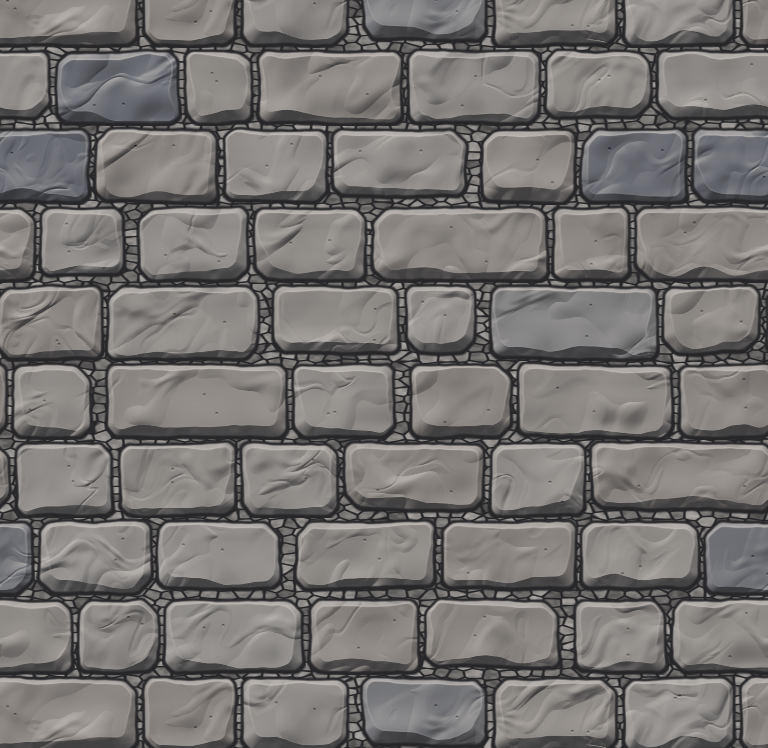
A Shadertoy shader for this texture:

```glsl
// Lengths are fractions of the canvas height.
const float ROW_PITCH = 0.1048;
const float TOP_JOINT = 0.0643;
const float STONE_PITCH = 0.1714;
const vec2 TILE = vec2(6.0, 9.0);      // stones per row, rows

const vec3 STONE_GREY = vec3(0.55, 0.54, 0.53);
const vec3 STONE_WARM = vec3(0.51, 0.485, 0.465);
const vec3 STONE_SLATE = vec3(0.40, 0.41, 0.435);
const vec3 HIGHLIGHT = vec3(0.80, 0.78, 0.765);
const vec3 SHADOW = vec3(0.15, 0.15, 0.16);

struct Stone { vec2 center; vec2 halfSize; vec2 id; };

float hash(vec2 p) {
    vec3 q = fract(p.xyx * 0.1031);
    q += dot(q, q.yzx + 33.33);
    return fract((q.x + q.y) * q.z);
}

float noise(vec2 p) {
    vec2 i = floor(p), f = fract(p);
    f = f * f * (3.0 - 2.0 * f);
    return mix(mix(hash(i), hash(i + vec2(1, 0)), f.x),
               mix(hash(i + vec2(0, 1)), hash(i + vec2(1, 1)), f.x), f.y);
}

float fbm(vec2 p) {
    return 0.57 * noise(p) + 0.29 * noise(p * 2.1 + 7.3) + 0.14 * noise(p * 4.3 + 3.1);
}

float smoothMax(float a, float b, float k) {
    float h = max(k - abs(a - b), 0.0) / k;
    return max(a, b) + 0.25 * h * h * k;
}

// Jittered vertical joint at the left of stone i
float jointX(float i, float row) {
    float jitter = 0.58 * (hash(vec2(mod(i, TILE.x), row) + 11.0) - 0.5);
    return (i + jitter + hash(vec2(row, 5.0))) * STONE_PITCH;
}

Stone findStone(vec2 p) {
    float line = floor((1.0 - p.y - TOP_JOINT) / ROW_PITCH);
    float row = mod(line, TILE.y);
    float i = floor(p.x / STONE_PITCH - hash(vec2(row, 5.0)));
    if (p.x < jointX(i, row)) i -= 1.0;
    else if (p.x > jointX(i + 1.0, row)) i += 1.0;
    float left = jointX(i, row), right = jointX(i + 1.0, row);
    vec2 id = vec2(mod(i, TILE.x), row);
    // Some stones fall short and leave room for rubble
    vec2 slack = vec2(0.006, 0.004) * step(0.8, vec2(hash(id + 21.0), hash(id + 31.0)));
    vec2 center = vec2(0.5 * (left + right), 1.0 - TOP_JOINT - (line + 0.5) * ROW_PITCH);
    vec2 halfSize = 0.5 * vec2(right - left, ROW_PITCH) - vec2(0.0052, 0.0048);
    return Stone(center + vec2(-slack.x, slack.y), halfSize - slack, id);
}

// Slightly tilted box with uneven cut corners and a worn outline
float stoneDistance(vec2 p, Stone s) {
    vec2 seed = s.id * 17.3;
    vec2 q = abs(p) - s.halfSize;
    q.y += (hash(s.id + 41.0) - 0.5) * 0.035 * p.x * sign(p.y);
    float cut = mix(0.004, 0.020, pow(hash(s.id * 3.0 + sign(p) + 51.0), 2.0));
    float d = smoothMax(q.x, q.y, 0.012);
    d = smoothMax(d, 0.7071 * (q.x + q.y + cut), 0.004);
    return d + 0.004 * (noise(p * 26.0 + seed) - 0.5) + 0.0012 * (noise(p * 95.0 + seed) - 0.5);
}

float bevelWidth(vec2 p, Stone s) {
    float below = smoothstep(0.5, -0.8, p.y / s.halfSize.y);
    return 0.003 + mix(0.006, 0.017, below) * noise(p * 24.0 + s.id * 9.7);
}

// Bevel, raised chips and a shallow winding groove
float stoneHeight(vec2 p, Stone s) {
    float bevel = min(-stoneDistance(p, s), bevelWidth(p, s));
    vec2 q = mat2(0.82, -0.57, 0.57, 0.82) * p * vec2(13.0, 17.0) + s.id * 23.7;
    q += 0.8 * noise(q * 1.7);
    float chips = max(max(fbm(q) - 0.55, noise(q * 1.2 + 40.0) - 0.66), 0.0);
    float groove = min(abs(fbm(q * 0.8 + 80.0) - 0.5), 0.045);
    return bevel + 0.026 * chips + 0.030 * groove * smoothstep(0.35, 0.65, noise(q + 60.0));
}

vec3 stoneTone(vec2 p, vec2 id) {
    vec3 tone = mix(STONE_GREY, STONE_WARM, 0.7 * hash(id + 61.0));
    tone = mix(tone, STONE_SLATE, smoothstep(0.78, 0.95, hash(id + 71.0)));
    return tone * (1.02 + 0.10 * (fbm(p * 18.0 + id * 5.0) - 0.5));
}

vec3 stoneColor(vec2 p, Stone s, float d) {
    const float e = 0.0011;
    float h = stoneHeight(p, s);
    vec2 slope = vec2(stoneHeight(p + vec2(e, 0), s), stoneHeight(p + vec2(0, e), s)) - h;
    float light = dot(-slope / e, vec2(-0.34, 0.94));
    vec3 color = stoneTone(p, s.id);
    color = mix(color, HIGHLIGHT, 0.60 * clamp(light, 0.0, 1.0));
    color = mix(color, SHADOW, 0.72 * clamp(-light, 0.0, 1.0));
    // Worn bright rim along the bevel
    float rim = (-d - bevelWidth(p, s)) / 0.0013;
    color = mix(color, HIGHLIGHT, 0.32 * exp(-rim * rim) * smoothstep(-1.1, 0.4, p.y / s.halfSize.y));
    // Small pits
    for (float k = 0.0; k < 2.0; k++) {
        vec2 spot = vec2(hash(s.id + k * 7.0 + 81.0), hash(s.id + k * 7.0 + 91.0)) - 0.5;
        vec2 r = p - spot * s.halfSize * 1.3;
        float pit = 1.0 - smoothstep(0.0012, 0.0030, length(r));
        color += pit * clamp(-r.y * 110.0 - 0.10, -0.22, 0.14);
    }
    return mix(color, SHADOW, 0.8 * smoothstep(-0.0028, 0.0, d));
}

// Packed stone fragments with dark seams
vec3 rubbleColor(vec2 p) {
    vec2 g = p * vec2(48.0, 85.0), cell = floor(g), nearestId = cell;
    float nearest = 9.0, second = 9.0;
    for (int y = -1; y <= 1; y++)
    for (int x = -1; x <= 1; x++) {
        vec2 c = cell + vec2(x, y);
        float r = length(c + 0.15 + 0.7 * vec2(hash(c), hash(c + 37.0)) - g);
        if (r < nearest) { second = nearest; nearest = r; nearestId = c; }
        else second = min(second, r);
    }
    float tone = 0.36 + 0.26 * hash(nearestId + 13.0) + 0.14 * (noise(g * 3.0) - 0.5);
    return mix(SHADOW, vec3(1.0, 0.98, 0.96) * tone, smoothstep(0.03, 0.28, second - nearest));
}

void mainImage(out vec4 fragColor, in vec2 fragCoord) {
    vec2 uv = fragCoord / iResolution.y;
    float pixel = 1.0 / iResolution.y;
    Stone stone = findStone(uv);
    vec2 p = uv - stone.center;
    float d = stoneDistance(p, stone);
    // Contact shadow is deeper under each stone
    float drop = 0.0018 * smoothstep(0.0, -1.0, p.y / stone.halfSize.y);
    vec3 mortar = mix(SHADOW, rubbleColor(uv), smoothstep(0.0005, 0.0045, d - drop));
    float cover = 1.0 - smoothstep(-pixel, pixel, d);
    fragColor = vec4(mix(mortar, stoneColor(p, stone, d), cover), 1.0);
}
```
